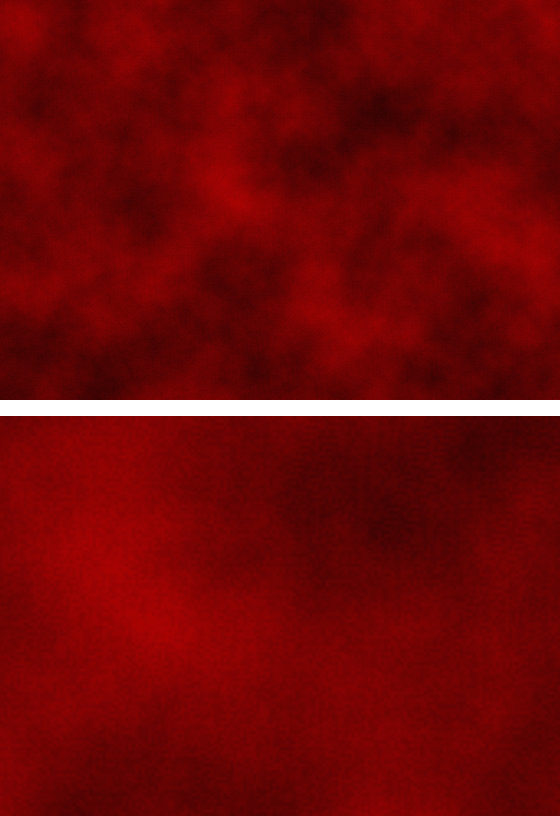
Top: the whole. Bottom: its middle third, enlarged.
A WebGL 2 fragment shader for this texture:

```glsl
#version 300 es
precision highp float;
// Deep red mottled backdrop: soft cloudy patches of light and dark red
// under a fine film-like grain. The clouds are a sum of gradient noise
// octaves; the grain is interpolated random values on a fine lattice.

uniform vec2 u_resolution;
out vec4 outColor;

const float CLOUD_SCALE = 3.3;      // largest cloud cells per canvas height
const int   CLOUD_OCTAVES = 5;
const float CLOUD_GAIN = 0.55;      // strength of each finer octave
const float CLOUD_CONTRAST = 0.27;
const float GRAIN_SCALE = 366.0;    // grains per canvas height
const float GRAIN_STRENGTH = 0.075;
const float MEAN_RED = 0.43;
const float MIN_RED = 0.20;
const float MAX_RED = 0.66;
const float GREEN_BLUE = 0.01;
const vec2  CLOUD_OFFSET = vec2(13.7, 5.2);

float hash(vec2 p) {
    return fract(sin(dot(p, vec2(127.1, 311.7))) * 43758.5453);
}

// Unit gradient of a lattice corner, projected on the offset from it
float cornerSlope(vec2 cell, vec2 corner, vec2 f) {
    float angle = 6.28319 * hash(cell + corner);
    return dot(vec2(cos(angle), sin(angle)), f - corner);
}

float gradientNoise(vec2 p) {
    vec2 cell = floor(p), f = fract(p);
    vec2 w = f * f * f * (f * (f * 6.0 - 15.0) + 10.0);
    float low = mix(cornerSlope(cell, vec2(0, 0), f),
                    cornerSlope(cell, vec2(1, 0), f), w.x);
    float high = mix(cornerSlope(cell, vec2(0, 1), f),
                     cornerSlope(cell, vec2(1, 1), f), w.x);
    return mix(low, high, w.y);
}

// Octaves are rotated against each other to hide the lattice directions
float clouds(vec2 p) {
    const mat2 turn = mat2(0.8, 0.6, -0.6, 0.8);
    float sum = 0.0, amplitude = 1.0;
    for (int i = 0; i < CLOUD_OCTAVES; i++) {
        sum += amplitude * gradientNoise(p);
        p = turn * p * 2.03 + vec2(17.3, 9.1);
        amplitude *= CLOUD_GAIN;
    }
    return sum;
}

float grain(vec2 p) {
    vec2 cell = floor(p), w = smoothstep(0.0, 1.0, fract(p));
    float low = mix(hash(cell), hash(cell + vec2(1, 0)), w.x);
    float high = mix(hash(cell + vec2(0, 1)), hash(cell + vec2(1, 1)), w.x);
    return mix(low, high, w.y) - 0.5;
}

void main() {
    vec2 uv = gl_FragCoord.xy / u_resolution.y;

    // Broad patches, then grain centred on its own lattice
    float red = MEAN_RED + CLOUD_CONTRAST * clouds(uv * CLOUD_SCALE + CLOUD_OFFSET);
    red += GRAIN_STRENGTH * grain(uv * GRAIN_SCALE - 0.5);

    outColor = vec4(clamp(red, MIN_RED, MAX_RED), GREEN_BLUE, GREEN_BLUE, 1.0);
}
```
